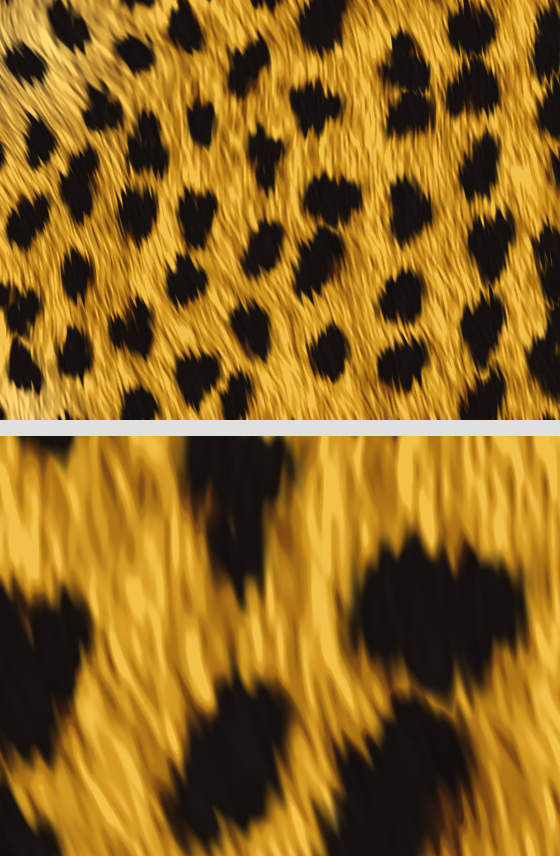
Top: the whole. Bottom: its middle third, enlarged.
This texture is drawn by a WebGL 2 fragment shader. Its source:

```glsl
#version 300 es
precision highp float;

uniform vec2 u_resolution;
out vec4 fragColor;

const vec3 BLACK = vec3(0.085, 0.066, 0.058);
const vec3 SHADE = vec3(0.28, 0.15, 0.06);
const vec3 UMBER = vec3(0.51, 0.30, 0.07);
const vec3 OCHRE = vec3(0.69, 0.46, 0.08);
const vec3 GOLD  = vec3(0.83, 0.60, 0.13);
const vec3 STRAW = vec3(0.95, 0.75, 0.28);
const vec3 CREAM = vec3(0.96, 0.84, 0.55);

const float SPOT_ROWS = 5.1;
const float LOBE_RADIUS = 0.212;
const float RING_RADIUS = 0.20;
const float JITTER = 0.30;
const float FRAY = 0.027;          // how far hairs drag the spot edges
const float EDGE = 0.065;          // softness of the spot edges
const float LEAN = 0.20;           // general slant of the coat
const float FUR_CONTRAST = 1.30;
const float FUR_LEVEL = 0.67;
const float BROAD_TONE = 0.34;     // slow drift of the coat colour

float hash(vec2 p) {
    vec3 h = fract(p.xyx * 0.1031);
    h += dot(h, h.yzx + 33.33);
    return fract((h.x + h.y) * h.z);
}

float noise(vec2 p) {
    vec2 i = floor(p), f = fract(p);
    f = f * f * (3.0 - 2.0 * f);
    float a = mix(hash(i), hash(i + vec2(1, 0)), f.x);
    float b = mix(hash(i + vec2(0, 1)), hash(i + vec2(1, 1)), f.x);
    return mix(a, b, f.y);
}

float smoothMin(float a, float b, float k) {
    float h = max(k - abs(a - b), 0.0) / k;
    return min(a, b) - 0.25 * h * h * k;
}

// Sideways drift of the hairs; they lean more near the upper left
float furBend(vec2 p) {
    vec2 corner = p - vec2(0.05, 1.0);
    return 0.12 * noise(p * 2.2 + 7.0) + 0.009 * noise(p * 13.0)
         + 0.14 * exp(-6.0 * dot(corner, corner));
}

float strands(vec2 p, float bend, float lean, vec2 freq) {
    return noise(vec2(p.x + lean * p.y + bend, p.y) * freq + 40.0);
}

// One rosette: three lobes on part of a ring
float rosette(vec2 v, vec2 id) {
    float start = 6.283 * hash(id + 11.0);
    float spread = mix(0.6, 1.9, hash(id + 23.0));
    float ring = RING_RADIUS * mix(0.6, 1.2, hash(id + 31.0));
    float d = 1.0;
    for (int k = 0; k < 3; k++) {
        float a = start + spread * float(k);
        float r = LOBE_RADIUS * mix(0.8, 1.15, hash(id + 47.0 + 5.0 * float(k)));
        d = smoothMin(d, length(v - ring * vec2(cos(a), sin(a))) - r, 0.10);
    }
    return d;
}

// x: distance to the nearest spot, y: distance to the nearest rosette centre
vec2 spotField(vec2 p) {
    vec2 w = p + 0.07 * (vec2(noise(p * 3.0 + 3.0), noise(p * 3.0 + 19.0)) - 0.5);
    vec2 q = vec2(8.0 * w.x - 1.25 * w.x * w.x, SPOT_ROWS * w.y + 0.35 * sin(3.0 * w.x));
    float tall = smoothstep(0.7, 1.3, p.x);
    vec2 stretch = mix(vec2(1.0, 1.05), vec2(1.25, 0.76), tall);
    vec2 nearest = vec2(1.0);
    for (int i = -1; i <= 1; i++) {
        float column = floor(q.x) + float(i);
        float y = q.y + 0.5 * mod(column, 2.0);
        for (int j = -1; j <= 1; j++) {
            vec2 id = vec2(column, floor(y) + float(j)) + 60.0;
            vec2 shift = JITTER * (vec2(hash(id), hash(id + 71.0)) - 0.5);
            vec2 v = (vec2(q.x, y) + 60.0 - id - 0.5 - shift) * stretch;
            nearest = min(nearest, vec2(rosette(v, id), length(v)));
        }
    }
    nearest.x += 0.06 * (noise(p * 26.0) - 0.5);
    return nearest;
}

vec3 furRamp(float t) {
    vec3 c = mix(SHADE, UMBER, smoothstep(0.0, 0.25, t));
    c = mix(c, OCHRE, smoothstep(0.25, 0.47, t));
    c = mix(c, GOLD, smoothstep(0.47, 0.70, t));
    return mix(c, STRAW, smoothstep(0.70, 0.92, t));
}

void main() {
    vec2 p = gl_FragCoord.xy / u_resolution.y;
    float bend = furBend(p);

    // Hair layers with crossing slants
    float fine = strands(p, bend, LEAN, vec2(190.0, 24.0));
    float loose = strands(p, bend, LEAN + 0.28, vec2(135.0, 19.0));
    float tuft = strands(p, bend, LEAN - 0.1, vec2(42.0, 10.0));
    float hair = 0.45 * fine + 0.37 * loose + 0.18 * tuft;

    // Spots, with edges drawn out along the hairs
    float teeth = 0.65 * strands(p, bend, LEAN, vec2(125.0, 10.0)) + 0.35 * loose;
    vec2 spot = spotField(p + vec2(-LEAN, 1.0) * FRAY * 2.0 * (teeth - 0.5));
    float ink = 1.0 - smoothstep(-EDGE, EDGE, spot.x + 0.05 * (fine - 0.5));

    // Golden coat, browner beside spots and inside rosettes
    float tone = FUR_LEVEL + FUR_CONTRAST * (hair - 0.5);
    tone += BROAD_TONE * (0.6 * noise(p * 4.0 + 5.0) + 0.4 * noise(p * 9.0 + 31.0) - 0.5);
    tone -= 0.24 * (1.0 - smoothstep(0.0, 0.13, spot.x));
    tone -= 0.38 * (1.0 - smoothstep(0.08, 0.32, spot.y));
    vec3 coat = furRamp(tone);

    // Pale fur toward the left corners
    float pale = exp(-16.0 * dot(p - vec2(0.05, 0.9), p - vec2(0.05, 0.9)))
               + exp(-70.0 * dot(p - vec2(0.06, 0.02), p - vec2(0.06, 0.02)));
    coat = mix(coat, CREAM * (0.5 + 0.6 * tone), 0.5 * min(pale, 1.0));

    vec3 dark = BLACK * (0.7 + 0.6 * hair);
    fragColor = vec4(mix(coat, dark, ink), 1.0);
}
```
